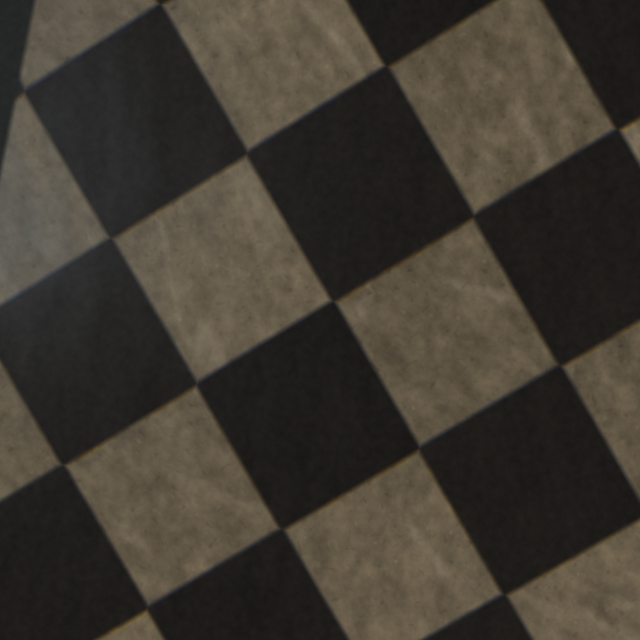
This pattern is drawn by a WebGL 1 fragment shader. Its source:

```glsl
precision highp float;

uniform vec2 u_resolution;

// Floor geometry, in canvas units
const vec2 ANCHOR = vec2(0.521, 0.529);
const vec2 AXIS_A = vec2(0.1345, -0.2305);
const vec2 AXIS_B = vec2(0.2165, 0.131);
const vec2 PERSPECTIVE = vec2(-0.003, 0.0125);

// Edges, in cells and canvas units
const float JOINT = 0.011;
const float EDGE_BLUR = 0.023;
const float CELL_SIZE = 0.26;
const vec2 FRINGE = vec2(-0.0003, 0.0017);

// Colours
const vec3 PALE_STONE = vec3(0.386, 0.344, 0.274);
const vec3 DARK_STONE = vec3(0.114, 0.105, 0.096);
const vec3 VEIN_TINT = vec3(0.050, 0.050, 0.047);
const vec3 STAIN_TINT = vec3(0.22, 0.13, -0.02);
const vec3 HAZE = vec3(0.355, 0.380, 0.405);
const vec3 BORDER = vec3(0.150, 0.158, 0.155);

// Surface wear
const float MOTTLE = 0.29;
const float TILE_VARIATION = 0.06;
const float SPECKS = 0.10;
const float GRAIN = 0.024;

float hash(vec2 p) {
  return fract(sin(dot(p, vec2(127.1, 311.7))) * 43758.5);
}

vec2 gradient(vec2 cell) {
  float angle = 6.2832 * hash(cell);
  return vec2(cos(angle), sin(angle));
}

float gradientNoise(vec2 p) {
  vec2 i = floor(p);
  vec2 f = p - i;
  vec2 s = f * f * f * (f * (f * 6.0 - 15.0) + 10.0);
  vec2 e = vec2(1.0, 0.0);
  float bottom = mix(dot(gradient(i), f), dot(gradient(i + e), f - e), s.x);
  float top = mix(dot(gradient(i + e.yx), f - e.yx),
                  dot(gradient(i + 1.0), f - 1.0), s.x);
  return mix(bottom, top, s.y);
}

float fbm(vec2 p) {
  float sum = 0.0;
  float amplitude = 0.6;
  for (int octave = 0; octave < 4; octave++) {
    sum += amplitude * gradientNoise(p);
    p = mat2(1.6, 1.2, -1.2, 1.6) * p + 7.3;
    amplitude *= 0.55;
  }
  return sum;
}

vec2 rotate(vec2 p, float angle) {
  float c = cos(angle);
  float s = sin(angle);
  return vec2(c * p.x - s * p.y, s * p.x + c * p.y);
}

// Canvas position to tile coordinates
vec2 toFloor(vec2 p) {
  vec2 d = p - ANCHOR;
  float area = AXIS_A.x * AXIS_B.y - AXIS_A.y * AXIS_B.x;
  vec2 e = vec2(d.x * AXIS_B.y - d.y * AXIS_B.x,
                AXIS_A.x * d.y - AXIS_A.y * d.x) / area;
  return e / (1.0 + dot(PERSPECTIVE, e));
}

// 1 on pale tiles, 0 on dark tiles
float paleCoverage(vec2 p) {
  vec2 c = toFloor(p);
  vec2 f = fract(c);
  vec2 edge = min(f, 1.0 - f);
  float odd = mod(floor(c.x) + floor(c.y), 2.0);
  float signedEdge = min(edge.x, edge.y) * (1.0 - 2.0 * odd);
  float blur = max(EDGE_BLUR, 1.0 / (CELL_SIZE * u_resolution.y));
  return smoothstep(-blur, blur, signedEdge - JOINT);
}

vec3 paleStone(vec2 p, vec2 tile) {
  vec2 q = rotate(p, 0.5 + 0.9 * hash(tile + 3.0)) + 9.0 * hash(tile);
  float mottle = fbm(q * vec2(13.0, 24.0)) + 0.65 * fbm(q * 46.0);
  float warp = 0.5 * fbm(q * 8.0);
  float ridge = abs(gradientNoise(q * vec2(3.5, 11.0) + warp));
  float vein = (1.0 - smoothstep(0.0, 0.15, ridge))
             * smoothstep(0.0, 0.35, gradientNoise(q * 7.0 + 4.0));
  float dots = gradientNoise(q * 85.0);
  float speck = smoothstep(0.30, 0.60, dots) - smoothstep(0.38, 0.65, -dots);
  float tone = 1.0 + TILE_VARIATION * (2.0 * hash(tile + 8.0) - 1.0);
  tone += MOTTLE * mottle - SPECKS * speck;
  return PALE_STONE * tone + VEIN_TINT * vein;
}

vec3 darkStone(vec2 p, vec2 tile) {
  vec2 q = rotate(p, -0.3 + 0.6 * hash(tile)) + 5.0 * hash(tile + 2.0);
  float streak = fbm(q * vec2(24.0, 7.0)) + 0.5 * fbm(q * 40.0);
  float tone = 1.0 + TILE_VARIATION * (2.0 * hash(tile + 6.0) - 1.0);
  return DARK_STONE * (tone + 0.20 * streak);
}

void main() {
  vec2 p = gl_FragCoord.xy / u_resolution;
  vec2 tile = floor(toFloor(p));

  // Blue separates further than red, unevenly along each edge
  vec2 shift = FRINGE * (1.0 + 1.2 * gradientNoise(p * 17.0));
  vec3 pale = vec3(paleCoverage(p - 0.35 * shift), paleCoverage(p),
                   paleCoverage(p + shift));
  vec3 color = mix(darkStone(p, tile), paleStone(p, tile), pale);

  // Patchy rust along the warm edges
  float warmEdge = max(pale.r - pale.b, 0.0);
  color += STAIN_TINT * warmEdge * smoothstep(0.05, 0.4, fbm(p * 28.0));

  // Cool reflection at the upper left
  vec2 broad = (p - vec2(0.05, 0.76)) / vec2(0.34, 0.42);
  vec2 glow = (p - vec2(0.01, 0.64)) / vec2(0.12, 0.13);
  float haze = 0.25 * exp(-dot(broad, broad)) + 0.26 * exp(-dot(glow, glow));
  color = mix(color, HAZE, haze * (1.0 + 0.6 * fbm(p * vec2(14.0, 6.0))));

  // Dark border in the corner
  float border = 0.055 - 0.20 * (1.0 - p.y) - p.x;
  color = mix(color, BORDER, smoothstep(-0.006, 0.006, border));

  // Falling light and fine grain
  color *= 1.0 - 0.09 * smoothstep(0.5, 1.1, distance(p, vec2(0.55, 0.45)));
  color += GRAIN * fbm(rotate(p, 0.6) * 75.0);
  gl_FragColor = vec4(clamp(color, 0.0, 1.0), 1.0);
}
```
